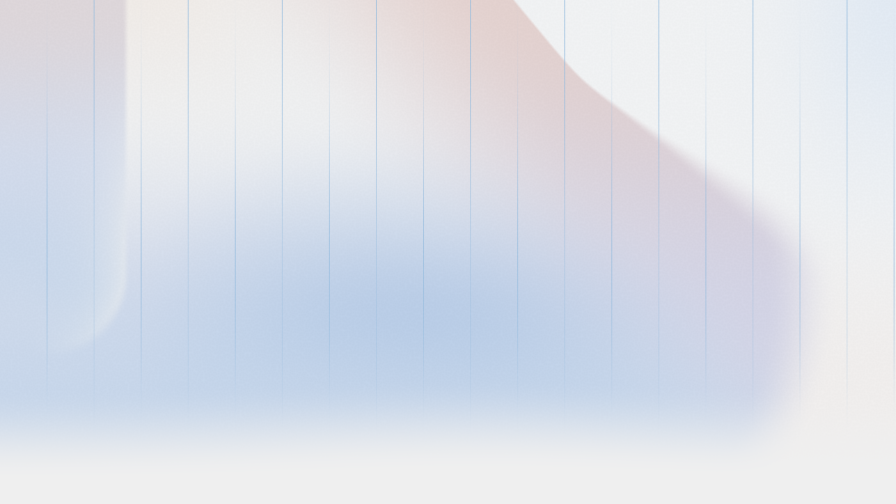
Write a Shadertoy shader that draws this background.

```glsl
// Soft pastel folds: a blue swell under a rose ridge, a lit panel at the left,
// and a pale floor. Gradients are blended through curved masks, then crossed
// by evenly spaced hairlines and a faint cellular grain.

const vec3 PEARL    = vec3(0.932, 0.938, 0.943);
const vec3 FLOOR    = vec3(0.937, 0.937, 0.937);
const vec3 CREAM    = vec3(0.937, 0.918, 0.902);
const vec3 PEACH    = vec3(0.888, 0.818, 0.808);
const vec3 LAVENDER = vec3(0.822, 0.822, 0.892);
const vec3 HAZE     = vec3(0.825, 0.856, 0.918);
const vec3 SKY      = vec3(0.775, 0.837, 0.916);
const vec3 DEEP     = vec3(0.712, 0.794, 0.900);
const vec3 LINE     = vec3(0.580, 0.735, 0.870);

// 1 below a, 0 above b
float fall(float a, float b, float v) { return 1.0 - smoothstep(a, b, v); }

// Gaussian spot with separate radii
float glow(vec2 p, vec2 center, vec2 radius) {
    vec2 d = (p - center) / radius;
    return exp(-dot(d, d));
}

vec2 hash2(vec2 c) {
    vec2 h = vec2(dot(c, vec2(127.1, 311.7)), dot(c, vec2(269.5, 183.3)));
    return fract(sin(h) * 43758.5);
}

// Distance to the nearest jittered cell point
float cellular(vec2 p) {
    vec2 cell = floor(p), f = fract(p);
    float nearest = 2.0;
    for (int j = -1; j <= 1; j++)
        for (int i = -1; i <= 1; i++) {
            vec2 o = vec2(i, j);
            nearest = min(nearest, length(o + hash2(cell + o) - f));
        }
    return nearest;
}

// Height of the rose ridge: a slope that steepens to the left
float ridgeHeight(float x) {
    float t = 1.15 - x;
    return 0.826 - 0.72 * (x - 1.169) + 0.25 * (t + sqrt(t * t + 0.001));
}

// Signed distance to a quadrant with a rounded lower right corner
float panelDistance(vec2 p, vec2 corner, float radius) {
    vec2 q = vec2(p.x - corner.x, corner.y - p.y) + radius;
    return length(max(q, 0.0)) + min(max(q.x, q.y), 0.0) - radius;
}

vec3 openSky(vec2 p, float width) {
    vec3 col = mix(PEARL + 0.007, vec3(0.865, 0.905, 0.950),
                   0.75 * glow(p, vec2(width, 1.0), vec2(0.2, 0.33)));
    return mix(col, vec3(0.938, 0.929, 0.925), fall(0.25, 0.65, p.y));
}

vec3 swell(vec2 p, float depth) {
    vec3 col = mix(PEARL, HAZE, fall(0.35, 0.82, p.y));
    col = mix(col, CREAM, glow(p, vec2(0.28, 1.05), vec2(0.3, 0.22)));
    vec3 rose = mix(LAVENDER, PEACH, smoothstep(0.35, 1.0, p.y));
    col = mix(col, rose, fall(0.02, 0.76, depth));
    // Blue crest, steeper on its left flank
    float dx = p.x - 0.72;
    float bend = dx < 0.0 ? 0.85 : 0.65;
    float crest = max(0.55 - bend * dx * dx, dx < 0.0 ? 0.38 : 0.0);
    vec3 blue = mix(SKY, DEEP, glow(p, vec2(0.87, 0.42), vec2(0.42, 0.17)));
    return mix(col, blue, fall(crest - 0.25, crest + 0.22, p.y));
}

vec3 panel(vec2 p, float dist) {
    vec3 col = mix(SKY, HAZE, smoothstep(0.4, 0.75, p.y));
    col = mix(col, vec3(0.865, 0.838, 0.852), smoothstep(0.65, 1.0, p.y));
    float rim = exp(min(dist, 0.0) / 0.055) * fall(0.5, 0.95, p.y);
    return mix(col, PEARL - 0.01, 0.7 * rim * smoothstep(0.2, 0.42, p.y));
}

// Hairline opacity: even lines hang from the top, odd ones peak midway
float hairlines(vec2 p, float spacing, float pixel) {
    float index = floor(p.x / spacing + 0.5);
    float halfWidth = 0.001;
    float d = abs(p.x - index * spacing);
    float cover = min(clamp((halfWidth - d) / pixel + 0.5, 0.0, 1.0),
                      2.0 * halfWidth / pixel);
    float hanging = mix(0.28, 0.65, smoothstep(0.35, 0.95, p.y));
    float midway = 0.65 * glow(vec2(0.0, p.y), vec2(0.0, 0.5), vec2(1.0, 0.27));
    float strength = mod(index, 2.0) < 0.5 ? hanging : midway;
    return cover * strength * smoothstep(0.12, 0.35, p.y) * step(0.5, index);
}

void mainImage(out vec4 fragColor, in vec2 fragCoord) {
    vec2 p = fragCoord / iResolution.y;
    float width = iResolution.x / iResolution.y;
    float pixel = 1.0 / iResolution.y;
    p.x *= 1.7778 / width;

    // Ridge silhouette: crisp at the top, dissolving to the right
    float depth = ridgeHeight(p.x) - p.y;
    float blur = mix(0.005, 0.075, pow(smoothstep(1.1, 1.65, p.x), 1.6));
    float side = 1.605 - 0.8 * (p.y - 0.42) * (p.y - 0.42);
    float body = smoothstep(-blur, blur, depth) * fall(side - 0.09, side + 0.06, p.x);
    vec3 col = mix(openSky(p, 1.7778), swell(p, depth), body);

    // Left panel, its lower edge melting away toward the side
    float dist = panelDistance(p, vec2(0.25, 0.30), 0.157);
    float melt = mix(smoothstep(0.04, 0.2, p.x), 1.0, smoothstep(0.28, 0.55, p.y));
    float soft = mix(0.016, 0.007, smoothstep(0.3, 0.5, p.y));
    col = mix(col, panel(p, dist), melt * fall(-soft, soft, dist));

    // Floor, hairlines and grain
    float lift = 0.02 * glow(p, vec2(0.95, 0.15), vec2(0.5, 1.0));
    float above = smoothstep(0.045 + lift, 0.23 + lift, p.y);
    col = mix(FLOOR, col, above);
    col = mix(col, LINE, hairlines(p, 0.09337, pixel));
    col += 0.014 * (cellular(p * 220.0) - 0.45) * above;
    fragColor = vec4(col, 1.0);
}
```
